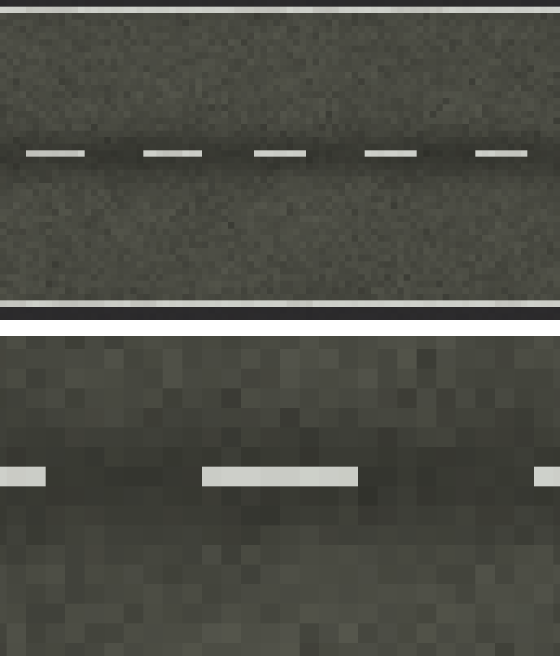
Top: the whole. Bottom: its middle third, enlarged.
Write a Shadertoy shader that draws this texture.

```glsl
// A blocky asphalt road seen from above: solid edge lines, a dashed centre line
// and a dark worn band along the middle. The canvas is cut into 86 x 49 square
// cells; every cell gets one flat colour, and supersampling smooths the borders.

const vec2 GRID = vec2(86.0, 49.0);
const float TOP_LINE = 1.0;      // rows are counted from the top
const float CENTRE_LINE = 23.0;
const float BOTTOM_LINE = 46.0;
const float DASH_PERIOD = 17.2;
const float DASH_OFFSET = 3.9;

const vec3 ASPHALT = vec3(0.292, 0.296, 0.262);
const vec3 SHOULDER = vec3(0.170, 0.166, 0.172);
const vec3 PAINT = vec3(0.812, 0.822, 0.798);
const vec3 WORN_PAINT = vec3(0.750, 0.752, 0.728);

float hash(vec2 p) {
    vec3 q = fract(vec3(p.xyx) * 0.1031);
    q += dot(q, q.yzx + 33.33);
    return fract((q.x + q.y) * q.z);
}

float valueNoise(vec2 p) {
    vec2 i = floor(p), f = fract(p);
    f = f * f * (3.0 - 2.0 * f);
    float low = mix(hash(i), hash(i + vec2(1, 0)), f.x);
    float high = mix(hash(i + vec2(0, 1)), hash(i + vec2(1, 1)), f.x);
    return mix(low, high, f.y);
}

// True where the column lies on a dash; the first two dashes are a cell longer.
bool onDash(float column) {
    float index = floor((column - DASH_OFFSET) / DASH_PERIOD);
    float start = ceil(DASH_OFFSET + DASH_PERIOD * index);
    float len = index < 1.5 ? 9.0 : 8.0;
    return column >= start && column < start + len;
}

// Grainy road surface with a dark band around the centre line
vec3 asphalt(vec2 cell) {
    float fine = hash(cell + 17.0) + hash(cell + 91.0) - 1.0;
    float patches = valueNoise(cell * vec2(0.13, 0.22) + 5.0) - 0.5;
    float speckle = step(0.975, hash(cell + 143.0));

    float fromCentre = (cell.y - CENTRE_LINE - 0.2) / 3.4;
    float band = exp(-fromCentre * fromCentre);
    float fromEdge = min(cell.y - TOP_LINE, BOTTOM_LINE - cell.y);
    float edgeShade = 0.07 * exp(-0.6 * (fromEdge - 1.0));

    float grain = (0.125 * fine - 0.12 * speckle) * (1.0 - 0.5 * band);
    float light = 1.0 + grain + 0.07 * patches - 0.27 * band - edgeShade;
    return ASPHALT * light;
}

// Road paint: short worn runs plus slight variation per cell
vec3 paint(vec2 cell) {
    float run = step(0.68, hash(vec2(floor(cell.x / 4.0), cell.y) + 57.0));
    float wear = 0.65 * run + 0.4 * hash(cell + 211.0);
    return mix(PAINT, WORN_PAINT, clamp(wear, 0.0, 1.0));
}

vec3 roadCell(vec2 cell) {
    if (cell.y < TOP_LINE || cell.y > BOTTOM_LINE) {
        return SHOULDER + 0.008 * (hash(cell) - 0.5);
    }
    bool edgeLine = cell.y == TOP_LINE || cell.y == BOTTOM_LINE;
    bool dash = cell.y == CENTRE_LINE && onDash(cell.x);
    return edgeLine || dash ? paint(cell) : asphalt(cell);
}

void mainImage(out vec4 fragColor, in vec2 fragCoord) {
    const int SAMPLES = 3;
    vec3 total = vec3(0.0);
    for (int y = 0; y < SAMPLES; y++) {
        for (int x = 0; x < SAMPLES; x++) {
            vec2 jitter = (vec2(x, y) + 0.5) / float(SAMPLES) - 0.5;
            vec2 uv = (fragCoord + jitter) / iResolution.xy;
            uv.y = 1.0 - uv.y;
            total += roadCell(floor(uv * GRID));
        }
    }
    fragColor = vec4(total / float(SAMPLES * SAMPLES), 1.0);
}
```
